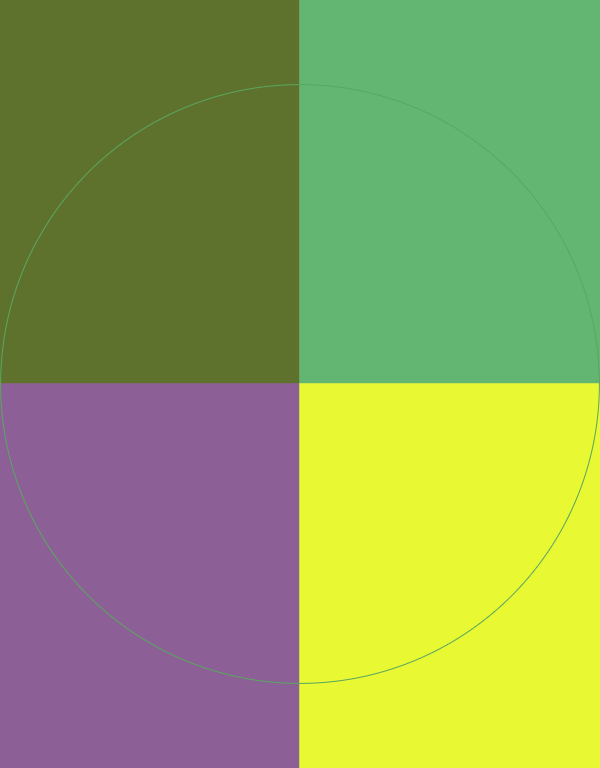
This background is drawn by a WebGL 2 fragment shader. Its source:

```glsl
#version 300 es
precision highp float;
// Four flat colour quadrants crossed by one thin green ring.

#define SPLIT vec2(-0.0013, 0.0013)
#define RING_RADIUS 0.499
#define RING_WIDTH 0.0017
#define OLIVE vec3(0.369, 0.447, 0.176)
#define GREEN vec3(0.388, 0.714, 0.443)
#define PURPLE vec3(0.549, 0.373, 0.592)
#define YELLOW vec3(0.910, 0.973, 0.200)
#define RING_COLOR vec3(0.350, 0.650, 0.370)

uniform vec2 u_resolution;
out vec4 fragColor;

// Coverage of a stroke of the given width around distance zero.
float stroke(float dist, float width, float pixel) {
    float coverage = clamp((0.5 * width - abs(dist)) / pixel + 0.5, 0.0, 1.0);
    return min(coverage, width / pixel);
}

void main() {
    // Centred coordinates, one unit per canvas width
    float pixel = 1.0 / u_resolution.x;
    vec2 p = (gl_FragCoord.xy - 0.5 * u_resolution) * pixel;

    // Quadrants with antialiased borders
    vec2 side = clamp((p - SPLIT) / pixel + 0.5, 0.0, 1.0);
    vec3 lower = mix(PURPLE, YELLOW, side.x);
    vec3 upper = mix(OLIVE, GREEN, side.x);
    vec3 color = mix(lower, upper, side.y);

    // Thin ring touching the left and right edges
    float ring = stroke(length(p) - RING_RADIUS, RING_WIDTH, pixel);
    color = mix(color, RING_COLOR, ring);

    fragColor = vec4(color, 1.0);
}
```
